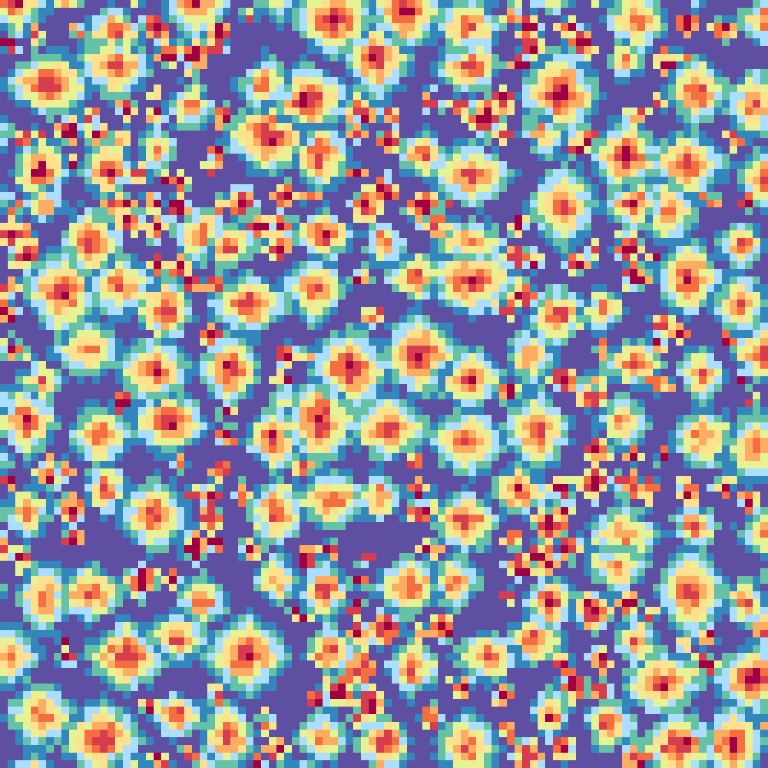
This texture is drawn by a WebGL 2 fragment shader. Its source:

```glsl
#version 300 es
precision highp float;
// Mosaic of square cells: warm-cored spots with cool halos on a violet ground.

#define CELLS 100.0        // mosaic cells across the canvas
#define BIG_PITCH 9.4      // spacing of large spots, in cells
#define BIG_MIN 3.2        // radius range of large spots
#define BIG_MAX 5.9
#define SMALL_PITCH 3.8    // spacing of filler spots
#define SMALL_MIN 1.2      // radius range of filler spots
#define SMALL_MAX 2.8
#define JITTER 0.75        // irregularity of the placement
#define ROUGHNESS 1.1      // random shift of each cell's sample
#define SEAM 0.8           // how strongly touching spots part
#define EDGE_PX 0.5        // width of smoothed cell edges

uniform vec2 u_resolution;
out vec4 outColor;

const vec3 PALETTE[10] = vec3[10](
    vec3(0.37, 0.31, 0.64), vec3(0.20, 0.53, 0.74),
    vec3(0.40, 0.76, 0.65), vec3(0.67, 0.87, 1.00),
    vec3(0.90, 0.95, 0.58), vec3(1.00, 0.88, 0.55),
    vec3(0.99, 0.68, 0.38), vec3(0.96, 0.43, 0.26),
    vec3(0.84, 0.24, 0.31), vec3(0.62, 0.00, 0.26));

vec3 hash3(vec2 p, float seed) {
    vec3 q = fract(vec3(p.xyx + seed) * vec3(0.1031, 0.1030, 0.0973));
    q += dot(q, q.yxz + 33.33);
    return fract((q.xxy + q.yzz) * q.zyx);
}

// Distance between a circle's and a diamond's
float gauge(vec2 d) {
    return mix(length(d), 0.85 * (abs(d.x) + abs(d.y)), 0.5);
}

// Spot of a tile: centre in xy, radius in z
vec3 spot(vec2 tile, float pitch, float rMin, float rMax, float seed) {
    vec3 h = hash3(tile, seed);
    return vec3((tile + 0.5 + JITTER * (h.xy - 0.5)) * pitch, mix(rMin, rMax, h.z));
}

vec3 bigSpot(vec2 tile) {
    return spot(tile, BIG_PITCH, BIG_MIN, BIG_MAX, 17.0);
}

// Free distance from a point to the nearest large spot
float gapToBig(vec2 p) {
    vec2 home = floor(p / BIG_PITCH);
    float gap = SMALL_MAX;
    for (int j = -1; j <= 1; j++)
    for (int i = -1; i <= 1; i++) {
        vec3 s = bigSpot(home + vec2(i, j));
        gap = min(gap, gauge(p - s.xy) - s.z);
    }
    return gap;
}

// Keep the two highest values
void rank(inout vec2 top, float v) {
    top = v > top.x ? vec2(v, top.x) : vec2(top.x, max(top.y, v));
}

float heat(vec2 cell) {
    vec2 p = cell + 0.5 + ROUGHNESS * (hash3(cell, 71.0).xy - 0.5);
    vec2 top = vec2(-1.0);

    // Large cones, slightly stretched and of varied height
    vec2 home = floor(p / BIG_PITCH);
    for (int j = -1; j <= 1; j++)
    for (int i = -1; i <= 1; i++) {
        vec2 tile = home + vec2(i, j);
        vec3 s = bigSpot(tile);
        vec3 h = hash3(tile, 43.0);
        float stretch = mix(0.87, 1.15, h.x);
        float d = gauge((p - s.xy) * vec2(stretch, 1.0 / stretch));
        rank(top, mix(0.82, 1.06, h.y) - d / s.z);
    }

    // Small domes in the space left over
    home = floor(p / SMALL_PITCH);
    for (int j = -1; j <= 1; j++)
    for (int i = -1; i <= 1; i++) {
        vec3 s = spot(home + vec2(i, j), SMALL_PITCH, SMALL_MIN, SMALL_MAX, 29.0);
        float gap = gapToBig(s.xy);
        if (gap < 0.4) continue;
        float q = gauge(p - s.xy) / min(s.z, gap + 0.7);
        rank(top, 1.0 - q * q);
    }
    return top.x - SEAM * max(top.y, 0.0);
}

vec3 cellColor(vec2 cell) {
    return PALETTE[int(clamp(ceil(heat(cell) * 9.0), 0.0, 9.0))];
}

void main() {
    float pixel = CELLS / min(u_resolution.x, u_resolution.y);
    vec2 p = gl_FragCoord.xy * pixel;
    float halfEdge = 0.5 * EDGE_PX * pixel;
    vec2 lo = floor(p - halfEdge);
    vec2 hi = floor(p + halfEdge);
    vec2 w = clamp((p + halfEdge - hi) / (2.0 * halfEdge), 0.0, 1.0);

    // Blend neighbours only where the pixel crosses a cell edge
    vec3 color = cellColor(lo);
    if (hi.x > lo.x) color = mix(color, cellColor(vec2(hi.x, lo.y)), w.x);
    if (hi.y > lo.y) {
        vec3 upper = cellColor(vec2(lo.x, hi.y));
        if (hi.x > lo.x) upper = mix(upper, cellColor(hi), w.x);
        color = mix(color, upper, w.y);
    }
    outColor = vec4(color, 1.0);
}
```
